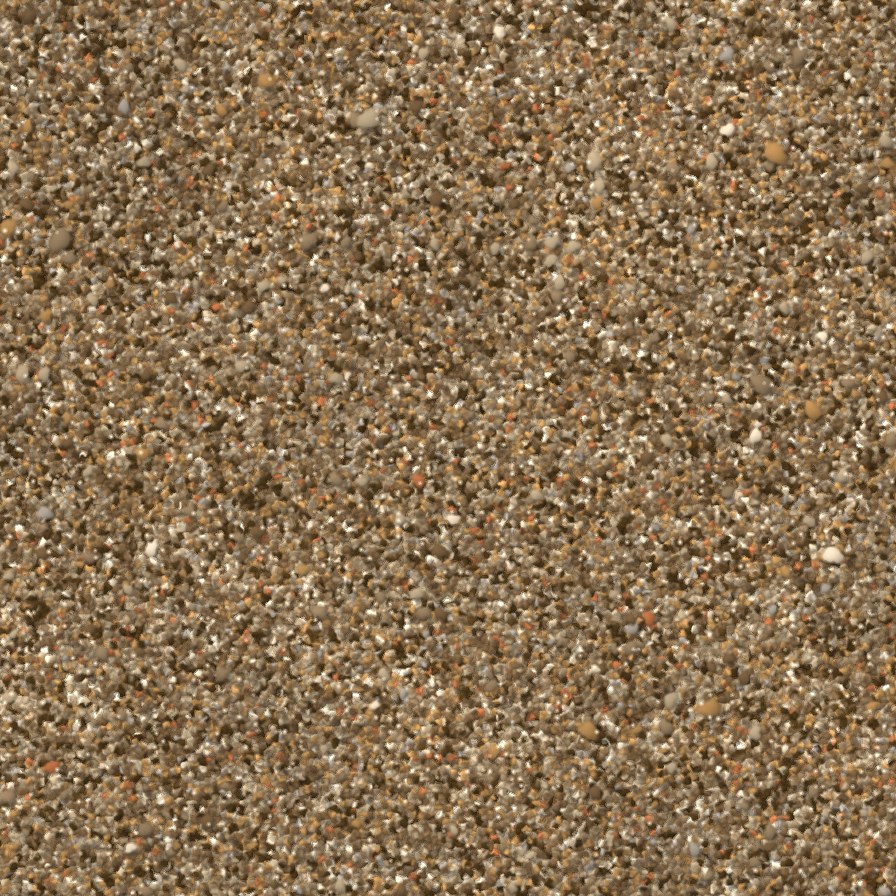
This texture is drawn by a Shadertoy shader. Its source:

```glsl
// Coarse beach sand seen from above: a warped cellular bed of fine grains,
// overlaid with scattered lit grains of growing size and tiny bright glints.
// Every grain takes its mineral colour from a weighted palette by hash.

const int MINERALS = 8;
const vec3 MINERAL_COLOR[MINERALS] = vec3[](
    vec3(0.27, 0.195, 0.09),   // dark shadowed grain
    vec3(0.44, 0.34, 0.225),   // umber
    vec3(0.55, 0.46, 0.345),   // tan
    vec3(0.68, 0.60, 0.48),    // buff
    vec3(0.66, 0.50, 0.30),    // ochre
    vec3(0.90, 0.82, 0.71),    // cream quartz
    vec3(0.63, 0.585, 0.53),   // slate
    vec3(0.67, 0.40, 0.24));   // brick
const float MINERAL_SHARE[MINERALS] =
    float[](0.14, 0.23, 0.24, 0.18, 0.12, 0.04, 0.03, 0.02);

const vec3 GLINT_COLOR = vec3(1.0, 0.93, 0.82);
const vec2 LIGHT_DIR = vec2(-0.55, 0.83);
const float TAU = 6.28318;
const float SOFTNESS = 0.0013;  // radius of the smoothing samples

vec3 hash3(vec2 p) {
    vec3 q = fract(vec3(p.xyx) * vec3(0.1031, 0.1030, 0.0973));
    q += dot(q, q.yxz + 33.33);
    return fract((q.xxy + q.yzz) * q.zyx);
}

vec3 valueNoise3(vec2 p) {
    vec2 cell = floor(p), f = fract(p);
    f = f * f * (3.0 - 2.0 * f);
    vec3 low = mix(hash3(cell), hash3(cell + vec2(1, 0)), f.x);
    vec3 high = mix(hash3(cell + vec2(0, 1)), hash3(cell + vec2(1, 1)), f.x);
    return mix(low, high, f.y);
}

vec3 mineralColor(float pick) {
    float total = 0.0;
    for (int i = 0; i < MINERALS; i++) {
        total += MINERAL_SHARE[i];
        if (pick < total) return MINERAL_COLOR[i];
    }
    return MINERAL_COLOR[MINERALS - 1];
}

// Packed fine grains: Voronoi cells with uneven gaps and a lit slope
vec3 fineBed(vec2 uv, float scale) {
    vec2 p = uv * scale, base = floor(p), toGrain = vec2(0.0), grainId = base;
    float nearest = 9.0, second = 9.0;
    for (int y = -1; y <= 1; y++)
    for (int x = -1; x <= 1; x++) {
        vec2 id = base + vec2(x, y);
        vec2 offset = p - id - hash3(id).xy;
        float dist = dot(offset, offset);
        if (dist < nearest) {
            second = nearest;
            nearest = dist;
            toGrain = offset;
            grainId = id;
        } else second = min(second, dist);
    }
    vec3 traits = hash3(grainId + 71.0);
    float border = sqrt(second) - sqrt(nearest);
    float gap = mix(mix(0.6, 1.0, traits.z), 1.12, smoothstep(0.0, 0.4, border));
    float slope = 1.0 + 0.4 * dot(toGrain, LIGHT_DIR);
    return mineralColor(traits.x) * gap * slope * mix(0.9, 1.1, traits.y);
}

// Scattered rounded grains, each with a soft shadow; minPick skips dark minerals
vec3 scatterGrains(vec3 under, vec2 uv, float scale, float chance,
                   float radius, float minPick, float seed) {
    vec2 p = uv * scale, base = floor(p - 0.5);
    vec3 color = under;
    for (int i = 0; i < 4; i++) {
        vec2 id = base + vec2(i % 2, i / 2);
        vec3 place = hash3(id + seed);
        if (place.z > chance) continue;
        vec3 traits = hash3(id + seed + 157.0);
        vec2 d = p - id - 0.5 - (place.xy - 0.5) * 0.6;
        float r = radius * mix(0.6, 1.0, traits.y);
        if (dot(d, d) > 2.6 * r * r) continue;
        float turn = traits.x * TAU;
        vec2 axis = vec2(cos(turn), sin(turn));
        vec2 e = vec2(dot(d, axis) * 0.85, dot(d, vec2(-axis.y, axis.x)) * 1.2);
        float outline = 1.0 + 0.1 * sin(3.0 * atan(e.y, e.x) + TAU * traits.z);
        float q = length(e) / (r * outline);
        float edge = 0.0008 * scale / r;
        float shadow = 1.0 - smoothstep(0.6, 1.3, length(d + LIGHT_DIR * r * 0.3) / r);
        color *= 1.0 - 0.35 * shadow;
        float shade = 1.06 + 0.2 * dot(d, LIGHT_DIR) / r - 0.2 * q * q * q;
        vec3 grain = mineralColor(mix(minPick, 1.0, traits.z)) * shade;
        color = mix(color, grain, 1.0 - smoothstep(1.0 - edge, 1.0 + edge, q));
    }
    return color;
}

// Tiny bright reflections
vec3 addGlints(vec3 under, vec2 uv, float scale, float chance) {
    vec2 p = uv * scale, id = floor(p);
    vec3 traits = hash3(id + 419.0);
    if (traits.x > chance) return under;
    float r = mix(0.16, 0.32, traits.y);
    vec2 center = 0.5 + (hash3(id + 533.0).xy - 0.5) * 0.35;
    float spot = 1.0 - smoothstep(0.55, 1.15, length(p - id - center) / r);
    return mix(under, GLINT_COLOR, spot);
}

vec3 sand(vec2 uv, vec3 rough) {
    vec2 warp = (rough.xy - 0.5) * 0.004;
    vec3 color = fineBed(uv + warp, 158.0);
    color = scatterGrains(color, uv + warp, 94.0, 0.30, 0.42, 0.06, 211.0);
    color *= 0.86 + 0.28 * rough.z;
    color = scatterGrains(color, uv + 0.5 * warp, 46.0, 0.09, 0.38, 0.22, 307.0);
    color = scatterGrains(color, uv + 0.5 * warp, 25.0, 0.03, 0.32, 0.38, 613.0);
    return addGlints(color, uv, 118.0, 0.10);
}

void mainImage(out vec4 fragColor, in vec2 fragCoord) {
    vec2 uv = fragCoord / iResolution.y;
    vec3 rough = valueNoise3(uv * 230.0);
    // Average four samples on a tilted square for soft edges
    vec3 sum = vec3(0.0);
    vec2 offset = SOFTNESS * vec2(0.92, 0.39);
    for (int i = 0; i < 4; i++) {
        sum += min(sand(uv + offset, rough), 1.0);
        offset = vec2(-offset.y, offset.x);
    }
    // Slow drift of brightness across the ground
    float drift = valueNoise3(uv * 6.0 + 3.0).x + 0.6 * valueNoise3(uv * 17.0 + 40.0).x;
    fragColor = vec4(sum * 0.25 * (1.02 + 0.12 * (drift - 0.8)), 1.0);
}
```
